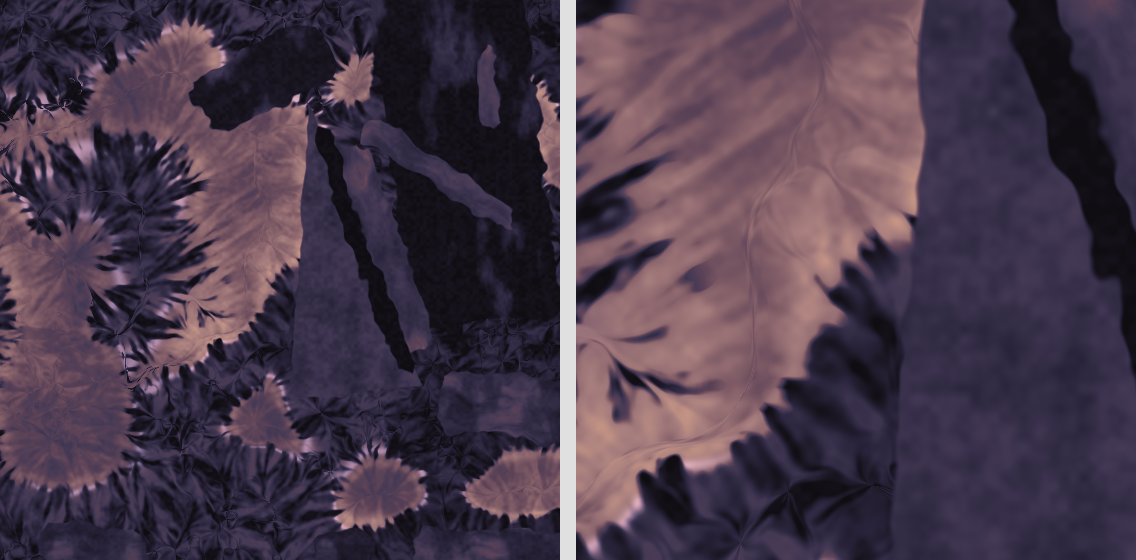
Left, the full canvas; right, a detail of the centre.
A WebGL 2 fragment shader for this texture:

```glsl
#version 300 es
precision highp float;
uniform vec2 u_resolution;
out vec4 fragColor;

// Rock axes as end points, with half width and tone
const vec4 ROCK_AXES[10] = vec4[10](
  vec4(0.79, 1.05, 0.87, 0.42), vec4(0.65, 0.78, 0.92, 0.60),
  vec4(0.62, 0.74, 0.74, 0.37), vec4(0.87, 0.92, 0.88, 0.76),
  vec4(0.78, 0.29, 1.03, 0.26), vec4(0.07, 0.03, 0.26, 0.02),
  vec4(0.56, 0.01, 0.66, 0.02), vec4(0.74, 0.01, 1.03, 0.01),
  vec4(0.36, 0.80, 0.58, 0.92), vec4(0.57, 0.77, 0.73, 0.33));
const vec2 ROCK_SHAPES[10] = vec2[10](
  vec2(0.135, 0.03), vec2(0.022, 0.36), vec2(0.040, 0.31), vec2(0.016, 0.36),
  vec2(0.055, 0.20), vec2(0.040, 0.20), vec2(0.035, 0.14), vec2(0.040, 0.17),
  vec2(0.055, 0.07), vec2(0.017, 0.01));
// Sand drifts as centre and radius
const vec3 DRIFTS[10] = vec3[10](
  vec3(0.10, 0.60, 0.20), vec3(0.43, 0.67, 0.15), vec3(0.08, 0.27, 0.17),
  vec3(0.30, 0.78, 0.15), vec3(0.70, 0.14, 0.10), vec3(0.48, 0.22, 0.08),
  vec3(0.99, 0.72, 0.10), vec3(0.62, 0.89, 0.08), vec3(0.95, 0.10, 0.08),
  vec3(0.33, 0.47, 0.09));

float hash(vec2 p) {
  return fract(sin(dot(p, vec2(127.1, 311.7))) * 43758.5453);
}

float noise(vec2 p) {
  vec2 i = floor(p), f = fract(p);
  f = f * f * (3.0 - 2.0 * f);
  return mix(mix(hash(i), hash(i + vec2(1, 0)), f.x),
             mix(hash(i + vec2(0, 1)), hash(i + vec2(1, 1)), f.x), f.y);
}

float fbm(vec2 p) {
  float sum = 0.0, amp = 0.533;
  for (int i = 0; i < 4; i++) {
    sum += amp * noise(p);
    p = mat2(1.6, 1.2, -1.2, 1.6) * p + 7.3;
    amp *= 0.5;
  }
  return sum;
}

vec2 wobble(vec2 p, float freq) {
  return vec2(noise(p * freq), noise(p * freq + 31.7)) - 0.5;
}

// Positive on sand, negative where the ground is furred
float groundHeight(vec2 p) {
  vec2 w = p + 0.09 * wobble(p, 7.0) + 0.03 * wobble(p, 19.0);
  float drift = 0.0;
  for (int i = 0; i < 10; i++) {
    vec2 q = (w - DRIFTS[i].xy) / DRIFTS[i].z;
    drift += exp(-dot(q, q));
  }
  float open = 0.25 * (drift - 0.5 + 0.9 * (fbm(p * 6.0) - 0.5));
  vec2 q = w - vec2(0.16, 0.54);
  float crescent = abs(length(q) - 0.135) - 0.06;
  crescent += 0.3 * max(0.0, -0.1 - dot(normalize(q), vec2(0.85, 0.52)));
  return min(open, crescent);
}

// Noise smeared along one direction
float combed(vec2 p, vec2 dir) {
  float sum = 0.0;
  for (int i = -6; i <= 6; i++) sum += noise((p + dir * float(i) * 0.004) * 115.0);
  return clamp((sum / 13.0 - 0.5) * 3.2 + 0.5, 0.0, 1.0);
}

float edgeDistance(vec2 p, vec2 a, vec2 b) {
  vec2 e = normalize(b - a);
  return dot(p - a, vec2(e.y, -e.x));
}

vec3 ramp(float tone) {
  float t = tone * 5.0;
  vec3 c = mix(vec3(0.06, 0.05, 0.07), vec3(0.16, 0.14, 0.23), clamp(t, 0.0, 1.0));
  c = mix(c, vec3(0.26, 0.22, 0.33), clamp(t - 1.0, 0.0, 1.0));
  c = mix(c, vec3(0.36, 0.26, 0.34), clamp(t - 2.0, 0.0, 1.0));
  c = mix(c, vec3(0.50, 0.36, 0.40), clamp(t - 3.0, 0.0, 1.0));
  c = mix(c, vec3(0.65, 0.49, 0.49), clamp(t - 4.0, 0.0, 1.0));
  return mix(c, vec3(0.82, 0.62, 0.53), clamp(t - 5.0, 0.0, 1.0));
}

void main() {
  vec2 p = gl_FragCoord.xy / u_resolution;

  // Fur lies along the slope, leaning upright
  float h = groundHeight(p), step1 = 0.012;
  vec2 slope = vec2(groundHeight(p + vec2(step1, 0)), groundHeight(p + vec2(0, step1))) - h;
  float strand = combed(p, normalize(slope / step1 + vec2(-0.06, 0.2)));

  // Sand and fur
  float sand = 0.66 + 0.8 * (fbm(p * 5.0 + 3.0) - 0.48) + 0.2 * (strand - 0.5);
  sand += 0.18 * exp(-pow((h - 0.025) / 0.025, 2.0));
  float fur = (0.02 + 0.42 * strand) * (0.6 + 0.8 * fbm(p * 9.0));
  fur *= mix(1.0, 0.65, smoothstep(0.5, 0.8, p.x));
  float tone = mix(fur, sand, smoothstep(-0.015, 0.015, h + 0.06 * (strand - 0.5)));
  float rim = exp(-pow((h + 0.01) / 0.011, 2.0)) * smoothstep(0.45, 0.85, strand);
  rim *= smoothstep(0.3, 0.65, noise(p * 9.0 + 4.0));

  // Broad slab
  vec2 jagged = p + 0.018 * wobble(p, 24.0) + 0.008 * wobble(p, 70.0);
  vec2 top = vec2(0.55, 0.82), left = vec2(0.52, 0.285), right = vec2(0.75, 0.31);
  vec2 s = mix(p, jagged, 0.5);
  float slab = max(edgeDistance(s, top, left), max(edgeDistance(s, left, right), edgeDistance(s, right, top)));
  float cover = smoothstep(0.002, -0.002, slab);
  float face = 0.17 + 0.3 * fbm(p * vec2(30.0, 18.0)) + 0.1 * (noise(p * 110.0) - 0.5);
  tone = mix(tone, face, cover);
  rim *= 1.0 - cover;

  // Dark rocks with streaked faces
  for (int i = 0; i < 10; i++) {
    vec4 ends = ROCK_AXES[i];
    vec2 shape = ROCK_SHAPES[i], axis = normalize(ends.zw - ends.xy);
    vec2 rel = jagged - 0.5 * (ends.xy + ends.zw);
    vec2 local = vec2(dot(rel, axis), dot(rel, vec2(-axis.y, axis.x)));
    vec2 d = abs(local) - vec2(0.5 * distance(ends.xy, ends.zw), shape.x);
    float dist = max(max(d.x, d.y), dot(d, vec2(0.7)) + 0.012);
    if (dist > 0.003) continue;
    float grain = fbm(local * vec2(16.0, 55.0) + float(i) * 5.0);
    float patches = smoothstep(0.52, 0.7, fbm(p * vec2(17.0, 9.0) + 2.0));
    face = shape.y * (0.4 + 1.2 * grain) + 0.4 * patches * grain * step(0.02, shape.y);
    cover = smoothstep(0.002, -0.002, dist);
    tone = mix(tone, face, cover);
    rim *= 1.0 - cover;
  }

  tone += 0.07 * (noise(p * 170.0) - 0.5);
  fragColor = vec4(ramp(tone) + rim * vec3(0.27, 0.24, 0.29), 1.0);
}
```
